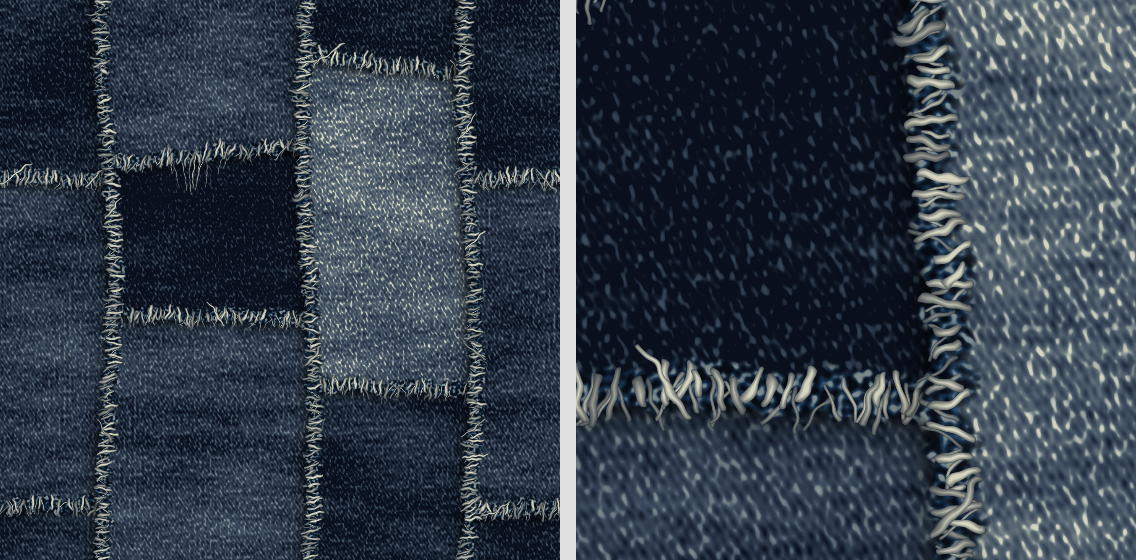
Left: the whole. Right: its middle third, enlarged.
A WebGL 1 fragment shader for this texture:

```glsl
precision highp float;
// Patchwork of faded denim: three staggered columns joined by frayed whip stitching.
uniform vec2 u_resolution;

const float TAU = 6.2831853;
const vec3 NAVY = vec3(0.035, 0.06, 0.11);
const vec3 INDIGO = vec3(0.14, 0.19, 0.26);
const vec3 SLATE = vec3(0.24, 0.30, 0.37);
const vec3 FADED = vec3(0.36, 0.42, 0.46);
const vec3 PALE = vec3(0.54, 0.59, 0.59);
const vec3 CREAM = vec3(0.83, 0.83, 0.75);
const vec3 DYE = vec3(0.10, 0.23, 0.36);

float hash(vec2 p) {
  return fract(sin(dot(p, vec2(127.1, 311.7))) * 43758.545);
}

float corner(vec2 cell, vec2 offset, vec2 period) {
  float a = TAU * hash(mod(cell, period));
  return dot(vec2(cos(a), sin(a)), offset);
}

// Gradient noise that wraps over the unit square; freq holds whole numbers.
float noise(vec2 uv, vec2 freq) {
  vec2 p = uv * freq, i = floor(p), f = p - i;
  vec2 w = f * f * f * (f * (f * 6.0 - 15.0) + 10.0);
  vec2 e = vec2(1.0, 0.0);
  float low = mix(corner(i, f, freq), corner(i + e.xy, f - e.xy, freq), w.x);
  float high = mix(corner(i + e.yx, f - e.yx, freq), corner(i + e.xx, f - e.xx, freq), w.x);
  return mix(low, high, w.y);
}

float wrapped(float d) { return fract(d + 0.5) - 0.5; }

// Dye ramp from unworn navy to bleached cotton.
vec3 dyeRamp(float tone) {
  float t = 4.0 * tone;
  vec3 c = mix(NAVY, INDIGO, clamp(t, 0.0, 1.0));
  c = mix(c, SLATE, clamp(t - 1.0, 0.0, 1.0));
  c = mix(c, FADED, clamp(t - 2.0, 0.0, 1.0));
  c = mix(c, PALE, clamp(t - 3.0, 0.0, 1.0));
  return mix(c, CREAM, clamp(t - 4.0, 0.0, 1.0));
}

// Twill weave with slubs, bright flecks and washed creases.
vec3 denim(vec2 uv, float tone) {
  float wash = noise(uv, vec2(4.0, 7.0)) + 0.7 * noise(uv, vec2(6.0, 32.0));
  float slub = noise(uv, vec2(26.0, 130.0)) + 0.7 * noise(uv, vec2(150.0, 30.0));
  float grain = noise(uv + 0.31, vec2(215.0, 135.0));
  float twill = sin(TAU * (150.0 * uv.x + 100.0 * uv.y) + 1.6 * slub);
  float weave = 0.11 * twill + 0.22 * slub + 0.42 * grain;
  float fleck = 0.36 * smoothstep(0.12, 0.45, grain + 0.12 * twill);
  return dyeRamp(tone + (0.22 + 0.2 * tone) * wash + (0.62 + 0.55 * tone) * (weave + fleck));
}

// Row of threads along q.x, crossing q.y = 0: x is cover, y is brightness.
vec2 threads(vec2 q, float count, float reach, float radius, float tilt, float keep, float seed, float px) {
  vec2 result = vec2(0.0);
  for (int i = -2; i <= 2; i++) {
    float id = floor(q.x * count) + float(i);
    vec2 key = vec2(mod(id, count), seed);
    float a = hash(key), b = hash(key + 17.3), c = hash(key + 41.9);
    vec2 center = vec2((id + 0.2 + 0.6 * a) / count, (b - 0.5) * reach * 0.7);
    vec2 arm = vec2((c - 0.4) * tilt, reach * (0.5 + 0.5 * a));
    vec2 r = q - center;
    float h = clamp(dot(r, arm) / dot(arm, arm), -1.0, 1.0);
    float d = length(r - arm * h);
    float cover = (1.0 - smoothstep(radius - px, radius + px, d)) * step(hash(key + 73.1), keep);
    float light = (0.55 + 0.6 * b) * (1.2 - 0.75 * min(d / radius, 1.0)) * (1.0 - 0.35 * h * h);
    result = mix(result, vec2(1.0, light), cover);
  }
  return result;
}

vec3 layThreads(vec3 base, vec2 t) {
  return mix(base, mix(INDIGO * 0.7, CREAM, clamp(t.y, 0.0, 1.0)), t.x);
}

// One seam: cast shadow, ragged dyed edge, loose fringe, stitches and strays.
vec3 sew(vec3 base, vec2 q, float hang, float seed, float px) {
  vec2 at = q + seed * 0.137;
  float rough = noise(at, vec2(70.0, 50.0));
  vec3 c = base * (1.0 - 0.7 * exp(-abs(q.y + 0.011) / 0.009));
  float edge = 0.013 + 0.014 * rough;
  float band = 1.0 - smoothstep(edge - 0.004, edge + 0.003, abs(q.y));
  float lint = noise(at, vec2(190.0, 170.0));
  vec3 fuzz = mix(NAVY * 0.6, DYE, clamp(0.5 + 2.0 * lint, 0.0, 1.4));
  c = mix(c, mix(fuzz, PALE, smoothstep(0.1, 0.45, lint + 0.4 * rough)), 0.9 * band);
  vec2 bent = q + vec2(0.004, 0.008) * vec2(noise(at, vec2(60.0, 90.0)), rough);
  c = layThreads(c, threads(bent + vec2(0.0, hang), 120.0, hang + 0.009, 0.0013, 0.016, 0.8, seed + 5.0, px) * vec2(0.9, 0.85));
  c = layThreads(c, threads(bent, 92.0, 0.0145, 0.0024, 0.009, 0.9, seed, px));
  return layThreads(c, threads(bent, 15.0, 0.023, 0.0019, 0.05, 0.4, seed + 9.0, px));
}

void main() {
  vec2 uv = gl_FragCoord.xy / u_resolution;
  float px = 0.7 / min(u_resolution.x, u_resolution.y);

  // Wandering vertical seams split the cloth into columns.
  vec3 seams = vec3(0.192, 0.551, 0.839) + 0.011 * sin(TAU * uv.y + vec3(-1.57, 0.0, -0.63));
  seams += 0.008 * noise(uv.yy, vec2(9.0));
  bool first = uv.x < seams.x || uv.x >= seams.z;
  bool second = !first && uv.x < seams.y;

  // Each column: lower seam, upper seam, tone between them, tone outside.
  vec4 column = first ? vec4(0.095, 0.682, 0.25, 0.10)
    : second ? vec4(0.435, 0.725, 0.0, 0.28) : vec4(0.31, 0.885, 0.58, 0.11);
  float middle = first ? 0.015 : second ? 0.371 : 0.695;
  vec2 slope = first ? vec2(0.05, 0.0) : second ? vec2(-0.03, 0.10) : vec2(-0.03, -0.10);
  vec2 levels = column.xy + slope * wrapped(uv.x - middle) + 0.009 * noise(uv.xx, vec2(11.0));
  float inner = step(levels.x, uv.y) * step(uv.y, levels.y);

  vec3 color = denim(uv, mix(column.w, column.z, inner));
  float tassel = second ? 0.026 * exp(-pow((uv.x - 0.35) / 0.04, 2.0)) : 0.0;
  color = sew(color, vec2(uv.x, wrapped(uv.y - levels.x)), 0.006, column.x * 50.0, px);
  color = sew(color, vec2(uv.x, wrapped(uv.y - levels.y)), 0.006 + tassel, column.y * 50.0, px);
  for (int k = 0; k < 3; k++) {
    color = sew(color, vec2(uv.y, wrapped(uv.x - seams[k])), 0.002, 3.0 + 7.0 * float(k), px);
  }
  gl_FragColor = vec4(color, 1.0);
}
```
